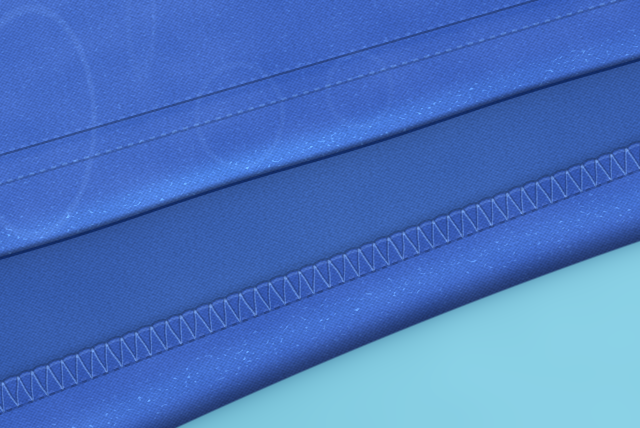
Give the GLSL for this texture, as a WebGL 1 fragment shader.

```glsl
precision highp float;
// Folded blue satin lying on a pale turquoise table: an outer layer with two
// seams, a matte inner layer and an overlocked hem. Sloping height lines split
// the layers; gradient noise and a fine woven grid give the cloth its glitter.
uniform vec2 u_resolution;

vec2 hashGradient(vec2 cell) {
  vec2 h = vec2(dot(cell, vec2(127.1, 311.7)), dot(cell, vec2(269.5, 183.3)));
  return fract(sin(h) * 43758.5) * 2.0 - 1.0;
}

float gradientNoise(vec2 p) {
  vec2 i = floor(p), f = fract(p);
  vec2 w = f * f * f * (f * (f * 6.0 - 15.0) + 10.0);
  float a = dot(hashGradient(i), f);
  float b = dot(hashGradient(i + vec2(1, 0)), f - vec2(1, 0));
  float c = dot(hashGradient(i + vec2(0, 1)), f - vec2(0, 1));
  float d = dot(hashGradient(i + vec2(1, 1)), f - vec2(1, 1));
  return mix(mix(a, b, w.x), mix(c, d, w.x), w.y);
}

// Soft line of the given half width around distance zero
float thread(float d, float width) {
  return 1.0 - smoothstep(width * 0.4, width * 1.5, abs(d));
}

// Soft bump, used for sheen and shadow
float glow(float d, float radius) {
  return exp(-d * d / (radius * radius));
}

float ring(vec2 p, vec2 center, vec2 radii) {
  return thread((length((p - center) / radii) - 1.0) * radii.x, 0.006);
}

void main() {
  vec2 p = gl_FragCoord.xy / u_resolution.y;

  // Signed heights above the main edges
  float fold = p.y - 0.398 - 0.3125 * p.x + 0.003 * sin(p.x * 9.0);
  float overlockTop = p.y - 0.105 - 0.375 * p.x;
  float overlockBase = p.y - 0.033 - 0.381 * p.x;
  float hem = (p.y + 0.199 - 0.5075 * p.x + 0.055 * p.x * p.x) * 0.92;

  // Cloth texture: tilted weave, fine grain, broad mottling
  vec2 q = mat2(0.955, -0.297, 0.297, 0.955) * p;
  float weave = sin(q.x * 620.0 + 0.6 * sin(q.y * 90.0)) * sin(q.y * 760.0);
  float grain = gradientNoise(q * vec2(120.0, 190.0));
  float mottle = gradientNoise(q * vec2(5.0, 9.0)) + 0.5 * gradientNoise(q * 17.0);
  float glitter = smoothstep(0.15, 0.6, gradientNoise(q * vec2(95.0, 150.0) + 40.0));

  // Outer layer, with pressed curves and a bright roll above the fold
  vec3 outer = vec3(0.25, 0.395, 0.755) + 0.035 * mottle;
  outer += vec3(0.025, 0.03, 0.025) * glow(p.x - 0.2, 0.45);
  float curves = ring(p, vec2(0.075, 0.715), vec2(0.145, 0.265))
    + 0.7 * ring(p, vec2(0.56, 0.73), vec2(0.10, 0.12))
    + 0.6 * ring(p, vec2(0.84, 0.79), vec2(0.075, 0.085))
    + 0.5 * ring(p, vec2(0.33, 0.96), vec2(0.03, 0.13));
  outer += vec3(0.03, 0.035, 0.03) * curves;
  float roll = glow(fold - 0.035, 0.032);
  outer += vec3(0.03, 0.08, 0.10) * roll * (0.4 + 0.8 * glow(p.x - 0.6, 0.45));
  outer += vec3(0.13, 0.20, 0.20) * glitter * (0.35 + 0.8 * roll);
  outer *= 1.0 - 0.45 * (1.0 - smoothstep(0.0, 0.018, fold));

  // Two parallel seams: a dark groove and a pale dashed thread
  float seamA = p.y - 0.637 - 0.29 * p.x;
  float seamB = p.y - 0.572 - 0.297 * p.x;
  float dash = smoothstep(-0.3, 0.5, sin(q.x * 235.0));
  outer *= 1.0 - 0.28 * thread(seamA, 0.0028) - 0.16 * thread(seamB + 0.004, 0.003);
  outer += vec3(0.05, 0.06, 0.06) * thread(seamA - 0.006, 0.003) * dash;
  outer += vec3(0.08, 0.10, 0.08) * thread(seamB, 0.003) * dash;
  outer -= 0.025 * glow(seamA + 0.012, 0.01);

  // Matte inner layer, shaded under the fold
  vec3 inner = vec3(0.215, 0.36, 0.675) + 0.015 * mottle;
  inner += vec3(0.02, 0.03, 0.025) * glow(p.x - 0.85, 0.5);
  inner *= 1.0 - 0.16 * exp(min(fold, 0.0) * 28.0);
  inner *= 1.0 - 0.10 * glow(overlockTop - 0.008, 0.014);

  // Hem strip, rolling into shadow at the table edge
  vec3 strip = vec3(0.245, 0.39, 0.75) + 0.03 * mottle;
  strip += vec3(0.025, 0.05, 0.06) * glow(hem - 0.09, 0.035);
  strip += vec3(0.11, 0.16, 0.16) * glitter * (0.3 + glow(hem - 0.09, 0.04));
  strip *= mix(0.56, 1.0, smoothstep(-0.005, 0.065, hem));

  // Overlock band: crossed zigzag threads between two looped borders
  float across = overlockBase / (overlockBase - overlockTop);
  float wobble = 0.12 * gradientNoise(q * 22.0);
  float step1 = q.x / 0.037 + wobble;
  float zigzag = abs(fract(step1) * 2.0 - 1.0) - across;
  float slant = fract(step1 + across * 0.55) - 0.5;
  float loops = 0.004 * abs(sin(step1 * 3.1416));
  vec3 band = vec3(0.22, 0.355, 0.70) + 0.03 * mottle;
  band *= 1.0 - 0.15 * thread(zigzag + 0.15, 0.14);
  band += vec3(0.10, 0.115, 0.10) * thread(zigzag, 0.11);
  band += vec3(0.05, 0.06, 0.05) * thread(slant, 0.07);
  band += vec3(0.07, 0.08, 0.07) * thread(overlockTop + 0.006 - loops, 0.003);

  // Stack the cloth layers
  vec3 cloth = mix(strip, band, smoothstep(-0.002, 0.003, overlockBase));
  cloth *= 1.0 - 0.28 * thread(overlockBase, 0.003) * (0.5 + 0.5 * dash);
  cloth += 0.05 * thread(overlockBase - 0.006, 0.003) * dash;
  cloth = mix(cloth, inner, smoothstep(-0.002, 0.003, overlockTop - loops));
  cloth *= 1.0 - 0.18 * thread(overlockTop - loops - 0.002, 0.003);
  cloth = mix(cloth, outer, smoothstep(-0.002, 0.002, fold));
  cloth = mix(cloth, vec3(0.05, 0.14, 0.36), 0.85 * thread(fold + 0.002, 0.0035));
  cloth *= 1.0 + 0.07 * weave + 0.13 * grain;

  // Table, with a contact shadow beside the hem
  vec3 table = mix(vec3(0.50, 0.79, 0.87), vec3(0.54, 0.82, 0.90), smoothstep(0.4, 1.3, p.x));
  table += 0.01 * gradientNoise(p * 6.0);
  table *= 1.0 - vec3(0.26, 0.20, 0.15) * exp(min(hem, 0.0) * 42.0);
  gl_FragColor = vec4(mix(table, cloth, smoothstep(-0.003, 0.003, hem)), 1.0);
}
```
